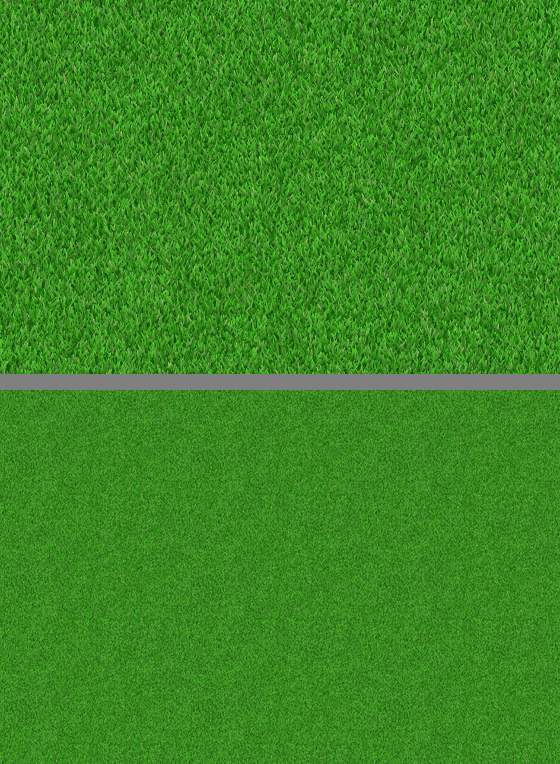
Top: one tile. Bottom: repeated 3 by 3.
Give the GLSL for this texture, as a Shadertoy shader.

```glsl
// Dense lawn seen from above: short tapered blades scattered over a wrapping
// grid of cells, painted in layers over dark soil shade. Each blade gets its
// own place, lean, length and green from an integer hash, so the field tiles.

#define GRID vec2(128.0, 86.0)   // cells across and up
#define LAYERS 4                 // blades per cell
#define HALF_LENGTH_MIN 0.42     // blade sizes in cell heights
#define HALF_LENGTH_MAX 0.68
#define ROOT_WIDTH 0.21
#define TIP_WIDTH 0.08
#define MAX_LEAN 0.75            // radians from upright
#define CONTRAST 1.25
#define STRAW_SHARE 0.03
#define PATCHINESS 0.025

const float TAU = 6.2831853;
const vec3 MEAN_GREEN = vec3(0.238, 0.577, 0.131);
const vec3 GAP_SHADE = vec3(0.09, 0.30, 0.05);
const vec3 STRAW = vec3(0.56, 0.72, 0.38);

// Four random values from a wrapped cell and a layer number
vec4 hash4(vec2 cell, int layer) {
    uvec4 v = uvec4(uvec2(mod(cell, GRID) + 0.5), uint(layer), 17u);
    v = v * 1664525u + 1013904u;
    v += v.yzxy * v.wxyz;
    v ^= v >> 16u;
    v += v.yzxy * v.wxyz;
    return vec4(v >> 8u) / 16777216.0;
}

// Choice of green by share of the lawn
vec3 bladeGreen(float pick) {
    vec3 green = vec3(0.34, 0.68, 0.22);
    if (pick < 0.81) green = vec3(0.29, 0.71, 0.15);
    if (pick < 0.61) green = vec3(0.31, 0.57, 0.20);
    if (pick < 0.49) green = vec3(0.21, 0.57, 0.10);
    if (pick < 0.14) green = vec3(0.15, 0.47, 0.07);
    return MEAN_GREEN + CONTRAST * (green - MEAN_GREEN);
}

// Tapered blade: x is the signed distance, y the position from root to tip
vec2 blade(vec2 p, float lean, float halfLength) {
    vec2 axis = vec2(sin(lean), cos(lean));
    float along = clamp(dot(p, axis), -halfLength, halfLength);
    float t = 0.5 + 0.5 * along / halfLength;
    return vec2(length(p - axis * along) - mix(ROOT_WIDTH, TIP_WIDTH, t), t);
}

// Broad, faint light and dark patches from whole-period sines
float patches(vec2 uv) {
    vec2 a = TAU * uv;
    return sin(3.0 * a.x + 2.0 * a.y + sin(2.0 * a.y))
         * sin(4.0 * a.y - 2.0 * a.x + sin(3.0 * a.x));
}

void mainImage(out vec4 fragColor, in vec2 fragCoord) {
    vec2 uv = fragCoord / iResolution.xy;
    vec2 q = uv * GRID;
    vec2 home = floor(q);
    float pixel = GRID.y / iResolution.y;
    vec2 cellShape = vec2(iResolution.x / iResolution.y * GRID.y / GRID.x, 1.0);

    vec3 color = GAP_SHADE;
    for (int layer = 0; layer < LAYERS; layer++) {
        // Far rows first, so nearer blades overlap them
        for (int y = 1; y >= -1; y--) {
            for (int x = -1; x <= 1; x++) {
                vec2 cell = home + vec2(x, y);
                vec4 place = hash4(cell, 2 * layer);
                vec4 look = hash4(cell, 2 * layer + 1);
                vec2 p = (q - cell - place.xy) * cellShape;
                float lean = MAX_LEAN * (2.0 * place.z - 1.0);
                float halfLength = mix(HALF_LENGTH_MIN, HALF_LENGTH_MAX, place.w);
                vec2 shape = blade(p, lean, halfLength);

                vec3 green = bladeGreen(look.x);
                if (look.y < STRAW_SHARE) green = STRAW;
                green *= mix(0.80, 1.16, shape.y) * mix(0.92, 1.08, look.z);
                float cover = clamp(0.5 - shape.x / pixel, 0.0, 1.0);
                color = mix(color, green, cover);
            }
        }
    }

    color *= 1.0 + PATCHINESS * patches(uv);
    fragColor = vec4(clamp(color, 0.0, 1.0), 1.0);
}
```
